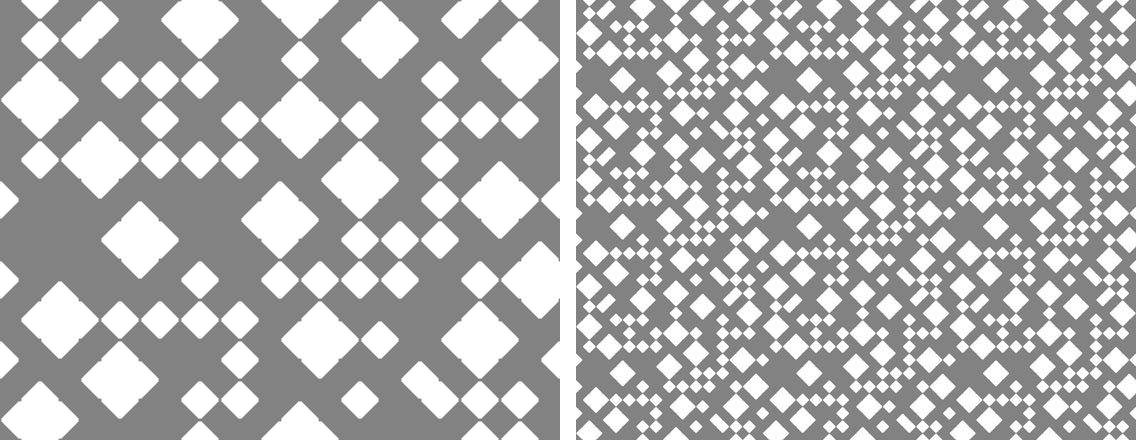
Left, the tile; right, the same tile 3 across and 3 down.
This pattern is drawn by a Shadertoy shader. Its source:

```glsl
#define PERIOD ivec2(28, 22)   // half-diagonals across and up, both even
#define SEED 7
#define SINGLE_CHANCE 0.8      // share of free sites given a lone diamond
#define NOTCH 0.055            // radius of the nick at corners, in cell sides
#define GRAY vec3(0.51)
#define WHITE vec3(1.0)

// Wrapping hash of a diagonal grid cell
uint cellHash(ivec2 cell, int layer) {
    ivec2 w = (ivec2(cell.x + cell.y, cell.x - cell.y) + 4 * PERIOD) % PERIOD;
    uint n = uint(w.x + PERIOD.x * (w.y + PERIOD.y * (layer + 3 * SEED)));
    n = n * 48271u + 12345u;
    n ^= n >> 13;
    n *= 69621u;
    n ^= n >> 16;
    n *= 40693u;
    return n ^ (n >> 15);
}

// A 2x2 block starts here if it outranks every block it would collide with
bool isAnchor(ivec2 cell, int layer) {
    uint rank = cellHash(cell, layer);
    for (int y = -2; y <= 2; y++)
        for (int x = -2; x <= 2; x++) {
            bool diagonalTouch = abs(x * y) == 4;
            if (!diagonalTouch && cellHash(cell + ivec2(x, y), layer) > rank) return false;
        }
    return true;
}

bool inBlock(ivec2 cell, int layer) {
    for (int k = 0; k < 4; k++)
        if (isAnchor(cell - ivec2(k & 1, k >> 1), layer)) return true;
    return false;
}

ivec2 sideStep(int k) {
    int s = 1 - (k & 2);
    return (k & 1) == 0 ? ivec2(s, 0) : ivec2(0, s);
}

// Whole blocks, plus a second layer trimmed where it meets the first
bool inCluster(ivec2 cell) {
    if (inBlock(cell, 0)) return true;
    if (!inBlock(cell, 1)) return false;
    for (int k = 0; k < 4; k++)
        if (inBlock(cell + sideStep(k), 0)) return false;
    return true;
}

// Clusters, plus lone diamonds on the free checkerboard sites
bool isWhite(ivec2 cell) {
    if (inCluster(cell)) return true;
    if (((cell.x + cell.y) & 1) != 0) return false;
    if (float(cellHash(cell, 2) >> 16) / 65536.0 > SINGLE_CHANCE) return false;
    for (int k = 0; k < 4; k++)
        if (inCluster(cell + sideStep(k))) return false;
    return true;
}

void mainImage(out vec4 fragColor, in vec2 fragCoord) {
    // Diagonal grid with unit cells
    vec2 p = fragCoord / iResolution.xy * vec2(PERIOD);
    vec2 q = 0.5 * vec2(p.x + p.y, p.x - p.y);
    float pixel = 0.7071 * float(PERIOD.x) / iResolution.x;

    // The four cells around the nearest corner
    ivec2 cell = ivec2(floor(q));
    vec2 fromCorner = fract(q) - 0.5;
    vec4 tone;
    for (int k = 0; k < 4; k++)
        tone[k] = isWhite(cell + ivec2(k & 1, k >> 1)) ? 1.0 : 0.0;

    // Smooth cell edges
    vec2 side = clamp(fromCorner / pixel + 0.5, 0.0, 1.0);
    float light = mix(mix(tone.x, tone.y, side.x), mix(tone.z, tone.w, side.x), side.y);

    // Small nicks at tips and joints
    if (dot(tone, vec4(1.0)) < 2.5)
        light *= clamp((length(fromCorner) - NOTCH) / pixel + 0.5, 0.0, 1.0);

    fragColor = vec4(mix(GRAY, WHITE, light), 1.0);
}
```
